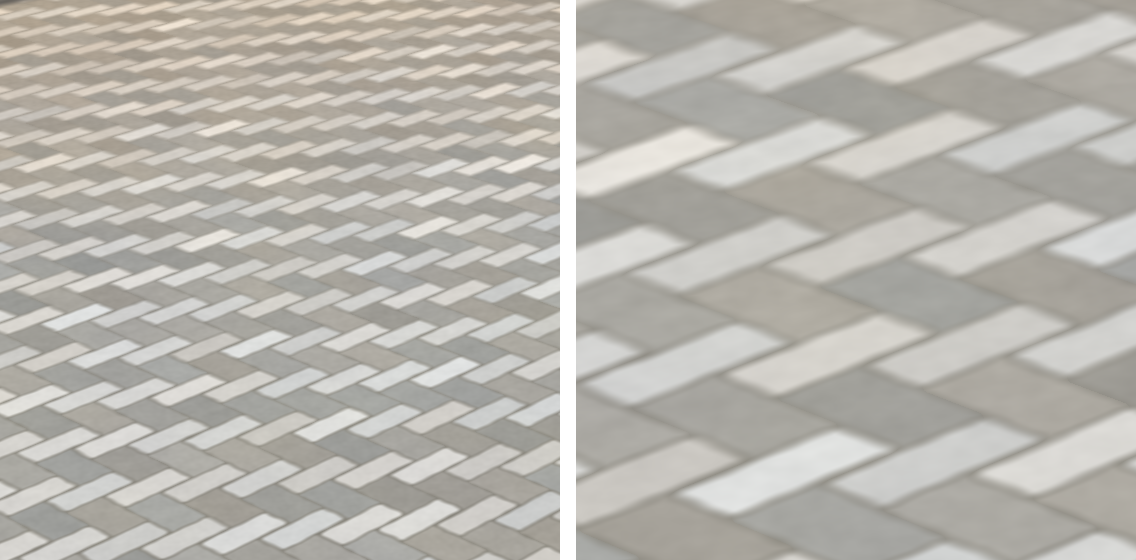
Left, the full canvas; right, a detail of the centre.
This texture is drawn by a three.js fragment shader. Its source:

```glsl
// Herringbone paving seen in perspective: pale bricks one way, grey bricks the other.

varying vec2 vUv;

const vec3 PALE = vec3(0.835, 0.828, 0.808);
const vec3 GREY = vec3(0.650, 0.641, 0.613);
const vec3 MORTAR = vec3(0.545, 0.530, 0.490);
const vec3 WARM_TINT = vec3(1.025, 0.975, 0.925);
const vec3 COOL_TINT = vec3(0.995, 1.0, 1.008);
const float HORIZON = 2.172;

float hash(vec2 p) {
  return fract(sin(dot(p, vec2(127.1, 311.7))) * 43758.545);
}

vec2 gradient(vec2 cell) {
  float angle = 6.28318 * hash(cell);
  return vec2(cos(angle), sin(angle));
}

// Gradient noise, roughly -0.7 to 0.7
float noise(vec2 p) {
  vec2 i = floor(p);
  vec2 f = p - i;
  vec2 w = f * f * f * (f * (f * 6.0 - 15.0) + 10.0);
  vec2 e = vec2(1.0, 0.0);
  float low = mix(dot(gradient(i), f), dot(gradient(i + e), f - e), w.x);
  float high = mix(dot(gradient(i + e.yx), f - e.yx), dot(gradient(i + 1.0), f - 1.0), w.x);
  return mix(low, high, w.y);
}

float fbm(vec2 p) {
  return noise(p) + 0.5 * noise(p * 2.03 + 7.1) + 0.25 * noise(p * 4.1 + 19.3);
}

float roundedBox(vec2 p, vec2 halfSize, float radius) {
  vec2 d = abs(p) - halfSize + radius;
  return length(max(d, 0.0)) + min(max(d.x, d.y), 0.0) - radius;
}

// Perspective: x counts bricks along a row, y counts rows away from the viewer
vec2 groundFromCanvas(vec2 uv) {
  float depth = HORIZON - uv.y;
  return vec2((20.6 * uv.x - 7.6 * uv.y - 6.5) / depth,
              (45.79 - 1.667 * uv.x) / depth - 21.21);
}

// Row coordinates to brick axes, in brick widths
vec2 brickAxes(vec2 g) {
  return vec2(g.x + 2.0 * g.y, g.x - 2.0 * g.y);
}

// Nearest brick of one direction: xy = its identity, z = signed distance
vec3 nearestBrick(vec2 ground, float shift, vec2 halfSize, float radius) {
  vec2 q = ground - shift;
  float row = floor(q.y + 0.5);
  vec3 nearest = vec3(0.0, row, 100.0);
  for (int k = 0; k < 2; k++) {
    vec2 id = vec2(floor(q.x) + float(k), row);
    float d = roundedBox(brickAxes(q - id), halfSize, radius);
    if (d < nearest.z) nearest = vec3(id, d);
  }
  return nearest;
}

// Brick colour with its own shade, slight hue and a rare lighter one
vec3 brickColor(vec3 base, vec2 id, float spread, float bleach) {
  float shade = (hash(id + 3.7) + hash(id + 11.3) - 1.0) * spread;
  float hue = (hash(id + 23.9) - 0.5) * 0.022;
  float bright = bleach * smoothstep(0.92, 0.97, hash(id + 41.1));
  return base + shade + bright + vec3(hue, 0.0, -hue);
}

void main() {
  vec2 ground = groundFromCanvas(vUv);
  vec2 axes = brickAxes(ground);

  // Edges soften with distance and wander a little
  float depth = HORIZON - vUv.y;
  float soft = 0.085 * pow(HORIZON / depth, 2.0);
  float wobble = 0.05 * noise(axes * 2.3);

  vec3 pale = nearestBrick(ground, 0.0, vec2(0.94, 0.44), 0.12);
  vec3 grey = nearestBrick(ground, 0.5, vec2(0.485, 0.985), 0.08);
  float paleMask = 1.0 - smoothstep(-soft, soft, pale.z + wobble);
  float greyMask = 1.0 - smoothstep(-soft, soft, grey.z - wobble);

  // Bricks over mortar; the mortar fades out far away
  vec3 mortar = mix(MORTAR, GREY, smoothstep(0.2, 1.0, vUv.y) * 0.8);
  vec3 color = mix(mortar, brickColor(GREY, grey.xy + 70.0, 0.045, 0.03), greyMask);
  color = mix(color, brickColor(PALE, pale.xy, 0.065, 0.075), paleMask);

  // Dusty wear on the bricks and broad stains across the ground
  color += 0.022 * fbm(axes * 1.7);
  color += 0.014 * noise(vUv * vec2(85.0, 120.0));
  float stain = fbm(vUv * vec2(4.0, 7.0) + 2.6);
  color += stain * vec3(0.018, 0.018, 0.008);

  // Warm light in the distance, strongest at the upper left
  float warmth = smoothstep(0.5, 1.05, vUv.y + 0.12 * (0.5 - vUv.x) + 0.08 * stain);
  color *= mix(COOL_TINT, WARM_TINT, warmth);

  // Dark far corner beyond the paving
  float corner = 1.0 - smoothstep(0.0, 0.012, 1.0 - vUv.y + 0.18 * vUv.x - 0.004);
  color = mix(color, vec3(0.33, 0.32, 0.31), 0.8 * corner);

  gl_FragColor = vec4(clamp(color, 0.0, 1.0), 1.0);
}
```
